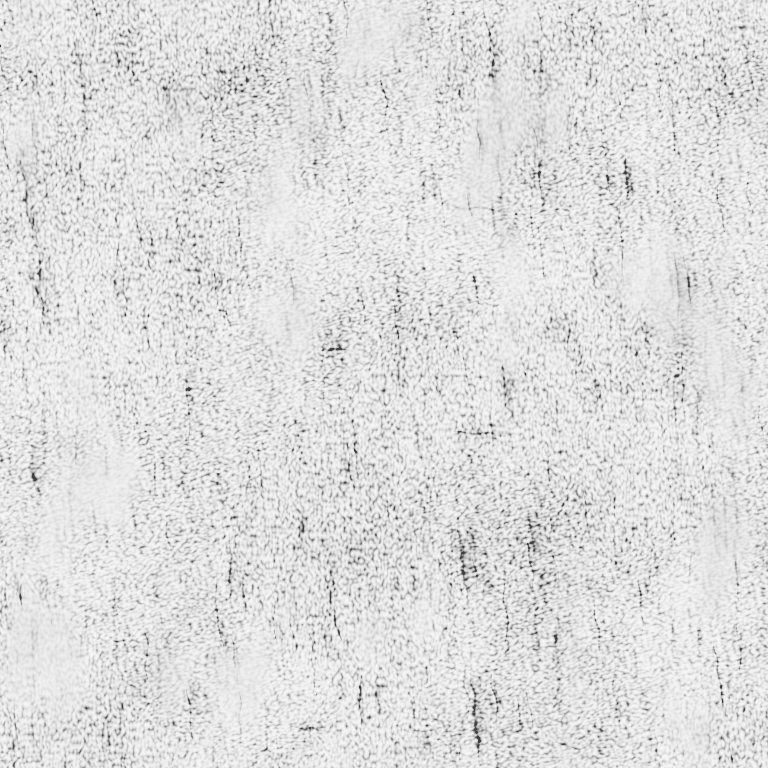
Reproduce this texture procedurally as a Shadertoy shader.

```glsl
// Pale, weathered plaster-like surface: fine pitted grain with worn smooth patches,
// thin near-vertical fissures, soft-shaded gouges and a few horizontal nicks.
// All layers add up to one relief value, which an exponential curve turns into grey.

#define PIT_FREQ 205.0
#define PIT_STRETCH 1.18
#define PIT_DEPTH 4.2
#define TONE_DEPTH 1.0
#define STREAK_DEPTH 2.6
#define FISSURE_DEPTH 2.3
#define GOUGE_DEPTH 2.7
#define NICK_DEPTH 2.6
#define FISSURE_TILT 0.09
#define PAPER_WHITE 0.973
#define SHADOW_GAIN 0.080
#define SHADOW_CURVE 0.70

vec3 hash3(vec2 cell, float seed) {
    uvec3 v = uvec3(ivec3(vec3(cell, seed))) * 1664525u + 1013904223u;
    v.x += v.y * v.z; v.y += v.z * v.x; v.z += v.x * v.y;
    v ^= v >> 16u;
    v.x += v.y * v.z; v.y += v.z * v.x; v.z += v.x * v.y;
    return vec3(v >> 8u) / 16777216.0;
}

float cornerSlope(vec2 cell, vec2 offset, float seed) {
    float angle = 6.28318 * hash3(cell, seed).x;
    return dot(vec2(cos(angle), sin(angle)), offset);
}

// Gradient noise, roughly -0.7 to 0.7
float noise(vec2 p, float seed) {
    vec2 i = floor(p), f = p - i;
    vec2 u = f * f * f * (f * (f * 6.0 - 15.0) + 10.0);
    vec2 e = vec2(1.0, 0.0);
    return mix(mix(cornerSlope(i, f, seed), cornerSlope(i + e, f - e, seed), u.x),
               mix(cornerSlope(i + e.yx, f - e.yx, seed),
                   cornerSlope(i + 1.0, f - 1.0, seed), u.x), u.y);
}

// Scattered tapered strokes along y: x = sharp line, y = shade fading to one side
vec2 strokes(vec2 p, vec2 cells, float seed, float odds, float halfLength,
             float width, float shadeWidth) {
    float pixel = 1.0 / iResolution.y;
    vec2 home = floor(p * cells), result = vec2(0.0);
    float wobble = 0.007 * noise(p * vec2(12.0, 34.0), seed + 5.0);
    for (int j = -1; j <= 1; j++)
    for (int i = -1; i <= 1; i++) {
        vec2 cell = home + vec2(i, j);
        vec3 place = hash3(cell, seed), look = hash3(cell, seed + 1.0);
        if (place.z > odds) continue;
        vec2 d = p - (cell + place.xy) / cells;
        float along = d.y / (halfLength * mix(0.35, 1.0, look.x));
        float taper = max(1.0 - along * along, 0.0);
        float across = d.x + d.y * FISSURE_TILT * (0.4 + 1.4 * look.y) + wobble;
        float lineWidth = max(width * taper, pixel);
        float line = smoothstep(lineWidth, 0.0, abs(across)) * sqrt(taper);
        float shade = exp(-abs(across) / shadeWidth) * taper
                    * smoothstep(-pixel, pixel, across);
        result = max(result, vec2(line, shade) * mix(0.4, 1.0, look.z));
    }
    return result;
}

void mainImage(out vec4 fragColor, in vec2 fragCoord) {
    vec2 p = fragCoord / iResolution.y;

    // Broad variation: worn areas, tone and direction of the pits
    float wear = noise(p * vec2(7.0, 4.0), 11.0) + 0.5 * noise(p * vec2(17.0, 9.0), 12.0);
    float smoothArea = smoothstep(0.05, 0.55, wear);
    float tone = noise(p * 5.0, 13.0) + 0.7 * noise(p * vec2(22.0, 13.0), 14.0)
               + 0.6 * noise(p * vec2(55.0, 32.0), 16.0);
    float flow = smoothstep(-0.25, 0.25, noise(p * 3.5, 15.0));

    // Fine pits, stretched sideways or upright, with equal strength in between
    vec2 bent = p + 0.004 * vec2(noise(p * 24.0, 21.0), noise(p * 24.0, 22.0));
    vec2 leaning = bent + 0.3 * vec2(bent.y, -bent.x);
    vec2 stretch = vec2(1.0 / PIT_STRETCH, PIT_STRETCH);
    float flatPits = noise(leaning * PIT_FREQ * stretch, 23.0);
    float tallPits = noise(bent * PIT_FREQ * stretch.yx, 24.0);
    float pits = mix(flatPits, tallPits, flow) / length(vec2(flow, 1.0 - flow));
    pits += 0.35 * noise(bent * PIT_FREQ * 0.55, 25.0);

    // Faint upright streaks
    vec2 slanted = p + vec2(p.y * FISSURE_TILT, 0.0);
    float streak = min(noise(slanted * vec2(135.0, 15.0), 31.0) + 0.12, 0.0);

    // Fissures, gouges and nicks
    vec2 fissure = strokes(p, vec2(24.0, 13.0), 41.0, 0.42, 0.055, 0.0027, 0.003);
    vec2 gouge = strokes(p, vec2(6.0, 6.0), 51.0, 0.5, 0.075, 0.0050, 0.014);
    vec2 nick = strokes(p.yx, vec2(5.0, 4.0), 61.0, 0.45, 0.048, 0.0040, 0.009);
    float rough = 0.8 + 0.6 * noise(p * vec2(90.0, 60.0), 71.0);

    // Relief, then the grey curve
    float calm = max(smoothArea, 0.6 * max(gouge.y, nick.y));
    float relief = pits * PIT_DEPTH * mix(1.0, 0.35, calm);
    relief += TONE_DEPTH * tone + 0.15 * smoothArea + STREAK_DEPTH * streak + 0.15;
    relief -= FISSURE_DEPTH * rough * (fissure.x + 0.2 * fissure.y);
    relief -= GOUGE_DEPTH * rough * (0.7 * gouge.x + 0.75 * gouge.y);
    relief -= NICK_DEPTH * rough * (nick.x + 0.5 * nick.y);
    float grey = PAPER_WHITE - SHADOW_GAIN * exp(-SHADOW_CURVE * relief);
    fragColor = vec4(vec3(clamp(grey, 0.25, 1.0)), 1.0);
}
```
